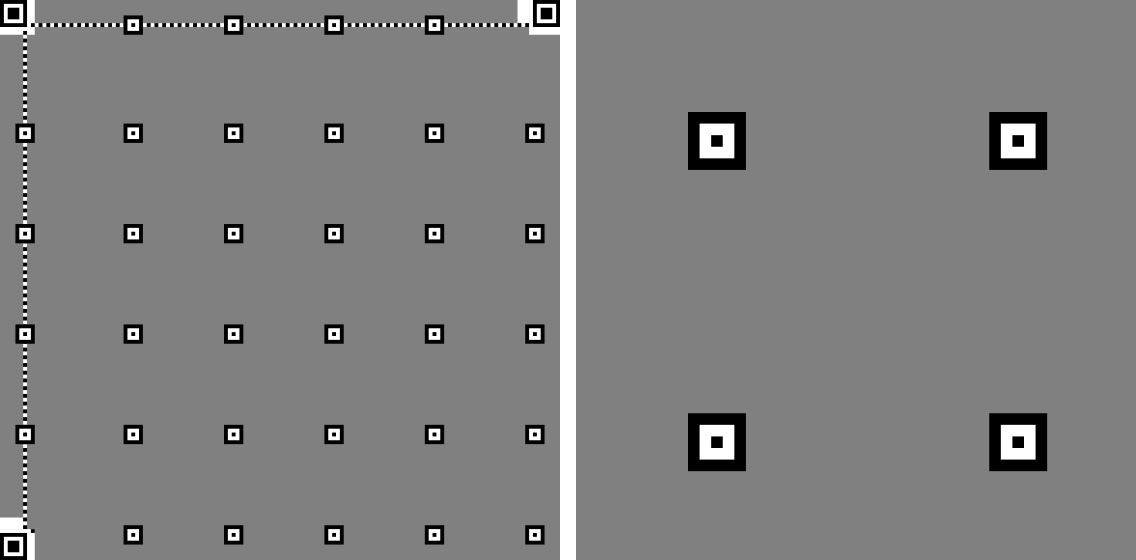
Left, the full canvas; right, a detail of the centre.
This pattern is drawn by a Shadertoy shader. Its source:

```glsl
// Empty matrix-code template: a grey sheet of square modules with three corner
// targets, two dashed rulers and a lattice of small nested-square markers.
// Every part is an axis-aligned box, filtered by its exact pixel coverage.

const float MODULES = 145.0;       // modules along one side
const float RULER = 6.0;           // row and column of the dashed rulers
const float FIRST_MARKER = 34.5;   // first regularly spaced marker centre
const float MARKER_STEP = 26.0;    // spacing of the marker lattice
const float LAST_MARKER = 4.0;     // index of the last regular marker
const float TARGET = 3.5;          // half width of a corner target
const float MARKER = 2.5;          // half width of a lattice marker
const float RESERVED = 9.0;        // white block around a corner target
const float TAB = 3.0;             // width of the white tab beside a target

const vec3 GREY = vec3(0.502);
const vec3 BLACK = vec3(0.0);
const vec3 WHITE = vec3(1.0);

// Share of a pixel of width px, centred on p, that lies in the box lo..hi
float boxCoverage(vec2 p, vec2 lo, vec2 hi, float px) {
    vec2 overlap = min(p + 0.5 * px, hi) - max(p - 0.5 * px, lo);
    vec2 share = clamp(overlap / px, 0.0, 1.0);
    return share.x * share.y;
}

float squareCoverage(vec2 p, float halfWidth, float px) {
    return boxCoverage(p, vec2(-halfWidth), vec2(halfWidth), px);
}

// Black frame, white ring and black core, the bands one module wide
vec3 nestedSquares(vec3 color, vec2 p, float halfWidth, float px) {
    color = mix(color, BLACK, squareCoverage(p, halfWidth, px));
    color = mix(color, WHITE, squareCoverage(p, halfWidth - 1.0, px));
    return mix(color, BLACK, squareCoverage(p, halfWidth - 2.0, px));
}

// Horizontal ruler with a black dash on every even module
vec3 dashedRuler(vec3 color, vec2 p, float px) {
    float along = mod(p.x + 0.5, 2.0) - 1.0;
    float dash = squareCoverage(vec2(along, 0.0), 0.5, px);
    float strip = boxCoverage(p, vec2(RESERVED - 1.0, RULER),
                              vec2(MODULES - RESERVED + 1.0, RULER + 1.0), px);
    return mix(color, mix(WHITE, BLACK, dash), strip);
}

// Reserved white areas and the target at the far end of a ruler
vec3 farCorner(vec3 color, vec2 p, float px) {
    float start = MODULES - RESERVED + 1.0;
    color = mix(color, WHITE, boxCoverage(p, vec2(start - TAB, 0.0), vec2(start, RULER), px));
    color = mix(color, WHITE, boxCoverage(p, vec2(start, 0.0), vec2(MODULES, RESERVED), px));
    return nestedSquares(color, p - vec2(MODULES - TARGET, TARGET), TARGET, px);
}

// Nearest lattice marker, left out where a corner target stands
vec3 markerLattice(vec3 color, vec2 p, float px) {
    vec2 index = clamp(floor((p - FIRST_MARKER) / MARKER_STEP + 0.5), 0.0, LAST_MARKER);
    vec2 regular = FIRST_MARKER + MARKER_STEP * index;
    vec2 onRuler = 1.0 - step(0.5 * (RULER + FIRST_MARKER), p);
    vec2 center = mix(regular, vec2(RULER + 0.5), onRuler);

    bvec2 first = lessThan(center, vec2(RESERVED));
    bvec2 last = greaterThan(center, vec2(MODULES - RESERVED));
    bool atTarget = (first.x && (first.y || last.y)) || (first.y && last.x);
    return atTarget ? color : nestedSquares(color, p - center, MARKER, px);
}

void mainImage(out vec4 fragColor, in vec2 fragCoord) {
    // Module coordinates with the origin at the upper left
    float px = MODULES / iResolution.y;
    vec2 p = vec2(fragCoord.x, iResolution.y - fragCoord.y) * px;

    // Upper left target on its white block
    vec3 color = mix(GREY, WHITE, boxCoverage(p, vec2(0.0), vec2(RESERVED), px));
    color = nestedSquares(color, p - TARGET, TARGET, px);

    // Both arms mirror each other across the diagonal
    for (int arm = 0; arm < 2; arm++) {
        vec2 q = arm == 0 ? p : p.yx;
        color = farCorner(color, q, px);
        color = dashedRuler(color, q, px);
    }

    // Single dark module beside the lower left target
    vec2 darkModule = vec2(RESERVED - 1.0, MODULES - RESERVED + 1.0);
    color = mix(color, BLACK, boxCoverage(p, darkModule, darkModule + 1.0, px));

    color = markerLattice(color, p, px);
    fragColor = vec4(color, 1.0);
}
```
